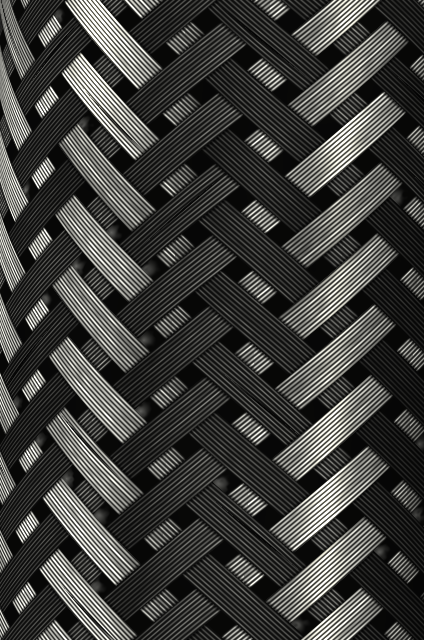
This texture is drawn by a Shadertoy shader. Its source:

```glsl
// Twill braid of ribbed metal strands wrapped around a dark cylinder.

const float PERIOD = 0.1107;          // vertical distance between strands
const float RADIUS = 0.43;            // cylinder radius
const float COLUMN_ANGLE = 0.308;     // cylinder angle of one column
const vec2  CENTRE = vec2(0.406, 0.717); // middle of one crossing column
const float LEAN = 0.045;             // sideways lean of the cylinder
const float BOW = 0.0014;             // rise of the rows toward the sides
const float HALF_WIDTH = 0.322;       // half strand width, in periods
const float WIRES = 9.0;              // ribs per strand
const float SPLIT_ODDS = 0.22;        // share of strands with parted wires
const float CORE_ODDS = 0.2;          // share of holes that show the core
const vec3  STEEL = vec3(1.0, 1.0, 0.96);
const vec3  GLINT = vec3(1.0, 0.98, 0.86);
const vec3  HOLE = vec3(0.028, 0.028, 0.025);
const vec3  CORE = vec3(0.36, 0.36, 0.35);
const float TAU = 6.28318;

float hash(vec2 p) {
    return fract(sin(dot(p, vec2(127.1, 311.7))) * 43758.5453);
}

float noise(vec2 p) {
    vec2 i = floor(p), f = fract(p);
    f = f * f * (3.0 - 2.0 * f);
    return mix(mix(hash(i), hash(i + vec2(1, 0)), f.x),
               mix(hash(i + vec2(0, 1)), hash(i + vec2(1, 1)), f.x), f.y);
}

// Ribbed metal; w runs across the strand, along runs from its crest.
vec3 strandColour(float w, float along, vec2 id, float tone, float glint, float pixel) {
    float r = hash(id);
    float crest = 1.0 - smoothstep(0.65, 0.9, abs(along));
    float bent = w + 0.012 * sin(along * 3.0 + TAU * r) * crest;

    // Parted wires: a slanted dark lens with its neighbours pushed aside
    float parted = step(1.0 - SPLIT_ODDS, hash(id + 3.7));
    float lens = parted * (1.0 - smoothstep(0.05, 0.65, abs(along - 0.5 * (r - 0.5))));
    float gap = w - (hash(id + 9.1) - 0.5) * 0.35 - 0.06 * along;
    bent -= 0.025 * lens * sign(gap) * exp(-abs(gap) * 12.0);

    // Wires: thin lit lines on dark metal, thin grooves on bright metal
    float scale = 0.5 * WIRES / HALF_WIDTH;
    float k = (bent + HALF_WIDTH) * scale;
    float rib = 0.5 - 0.5 * cos(TAU * k);
    rib = pow(rib, mix(1.7, 0.9, smoothstep(0.15, 0.6, tone)));
    rib = mix(rib, 0.45, smoothstep(0.34, 0.8, pixel * scale));
    float wire = 0.8 + 0.4 * hash(id + floor(k) * vec2(0.37, 1.71));
    wire *= 0.82 + 0.36 * noise(vec2(floor(k) * 3.3 + 50.0 * r, along * 9.0));

    // The stretch below the crossing strands is cleaner and paler
    float light = (tone + 0.12 * (1.0 - crest)) * (0.26 + 1.12 * rib);
    light *= mix(1.0, wire, rib) * mix(1.0, 0.88 + 0.24 * r, crest);
    light *= 1.1 - 0.3 * along * along * crest;
    light *= 1.0 - 0.3 * smoothstep(0.85, 1.0, abs(w) / HALF_WIDTH);
    light *= 1.0 - 0.8 * lens * (1.0 - smoothstep(0.012, 0.03, abs(gap)));
    return STEEL * light + GLINT * glint * (0.12 + 0.5 * rib) * (0.2 + r);
}

void mainImage(out vec4 fragColor, in vec2 fragCoord) {
    vec2 uv = fragCoord / iResolution.y;

    // Unroll the cylinder into column and row units
    float axis = CENTRE.x + LEAN * (uv.y - 0.635);
    float c = asin(clamp((uv.x - axis) / RADIUS, -0.995, 0.995)) / COLUMN_ANGLE;
    float v = (uv.y - CENTRE.y - BOW * c * c) / PERIOD;

    // Two families: falling strands and rising strands
    float p = v + c, q = v - c;
    float n = round(p), m = floor(q);
    float wp = p - n, wq = q - m - 0.5;
    float pixelP = length(vec2(dFdx(p), dFdy(p)));
    float pixelQ = length(vec2(dFdx(q), dFdy(q)));
    float edgeP = HALF_WIDTH - abs(wp), edgeQ = HALF_WIDTH - abs(wq);
    float maskP = smoothstep(-0.5 * pixelP, 0.5 * pixelP, edgeP);
    float maskQ = smoothstep(-0.5 * pixelQ, 0.5 * pixelQ, edgeQ);

    // Falling strands lie on top in even columns
    float column = round((n - m - 0.5) * 0.5);
    bool fallingOnTop = mod(column, 2.0) < 0.5;
    float segP = 2.0 * round(c * 0.5);
    float segQ = 2.0 * round((c - 1.0) * 0.5) + 1.0;

    // Light catches falling strands at left and rising strands at right
    float toneP = 0.12 + 0.09 * (1.0 - smoothstep(0.0, 2.0, c))
                + 0.39 * (1.0 - smoothstep(-1.7, -0.6, c));
    float toneQ = 0.18 + 0.34 * smoothstep(-1.5, 0.9, c)
                - 0.2 * smoothstep(1.3, 2.2, c);
    float glintP = exp(-pow((c + 2.2) / 0.35, 2.0)) * smoothstep(0.6, 1.0, uv.y);
    float glintQ = exp(-pow((c - 0.95) / 0.22, 2.0)) * 0.75;
    vec3 falling = strandColour(wp, c - segP, vec2(n, segP), toneP, glintP, pixelP);
    vec3 rising = strandColour(wq, c - segQ, vec2(m, segQ + 40.0), toneQ, glintQ, pixelQ);

    // Contact shadow on whichever strand dives below
    if (fallingOnTop) rising *= 0.4 + 0.6 * smoothstep(0.0, 0.07, -edgeP);
    else falling *= 0.4 + 0.6 * smoothstep(0.0, 0.07, -edgeQ);

    // Glossy core showing through some of the holes
    vec2 holeId = vec2(floor(p), round(q));
    vec2 inHole = vec2(p - holeId.x - 0.5, q - holeId.y);
    float grain = noise(vec2(p, q) * 11.0);
    float dome = 1.0 - smoothstep(0.05, 0.3, length(inHole + vec2(0.12, -0.08)) + 0.15 * grain);
    float shown = step(1.0 - CORE_ODDS, hash(holeId + 21.3));
    vec3 colour = HOLE + CORE * dome * shown * (0.4 + grain);

    // Stack hole, lower strand, upper strand
    if (fallingOnTop) colour = mix(mix(colour, rising, maskQ), falling, maskP);
    else colour = mix(mix(colour, falling, maskP), rising, maskQ);

    // Uneven tarnish and fall-off at the far right
    colour *= 0.88 + 0.24 * noise(vec2(c * 1.5, v * 0.8) + 5.0);
    colour *= 1.0 - 0.25 * smoothstep(1.4, 2.4, c);
    fragColor = vec4(clamp(colour, 0.0, 1.0), 1.0);
}
```
